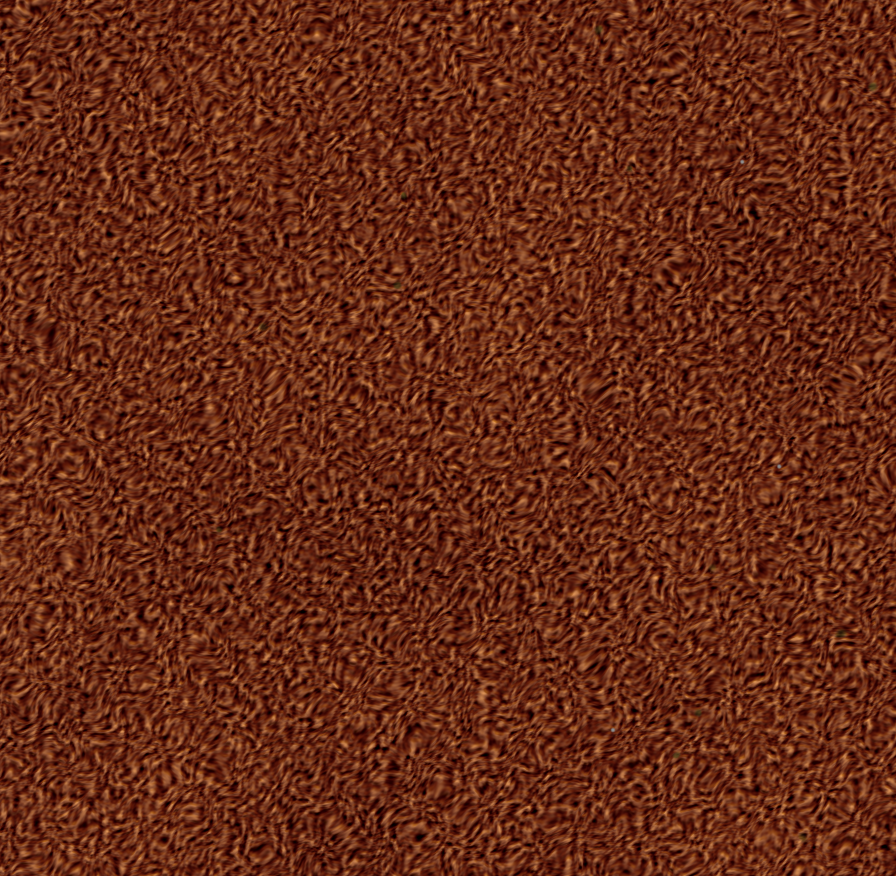
Write a Shadertoy shader that draws this texture.

```glsl
// Fine rust-brown grain, like pebbled leather or oxidised metal.
// Stretched, warped gradient noise sets the tone; a shifted copy fades the
// colour from saturated rust to chalky tan. A few small specks lie on top.

#define GRAIN_CELLS vec2(120.0, 172.0) // grain cells per canvas height
#define GRAIN_SLANT 0.22               // upward tilt of the grain
#define WARP_AMOUNT 0.014              // bending of the grain rows
#define FINE_AMOUNT 0.5                // weight of the finest grain
#define CONTRAST 4.2
#define MOTTLE 0.45                    // strength of broad light and dark areas
#define CHALK_SHARE 0.41               // average share of chalky colour
#define SPECK_COUNT 12
#define SPECK_RADIUS 0.009
#define CHIP_RADIUS 0.0035

const vec3 RUST_DARK   = vec3(0.22, 0.02, 0.01);
const vec3 RUST_MID    = vec3(0.36, 0.09, 0.03);
const vec3 RUST_LIGHT  = vec3(0.48, 0.20, 0.06);
const vec3 CHALK_DARK  = vec3(0.32, 0.13, 0.06);
const vec3 CHALK_MID   = vec3(0.48, 0.25, 0.16);
const vec3 CHALK_LIGHT = vec3(0.61, 0.36, 0.22);
const vec3 MOSS        = vec3(0.20, 0.18, 0.06);
const vec3 CHIP        = vec3(0.58, 0.62, 0.64);

// Integer hash: two values from 0 to 1 per lattice point
vec2 hash2(ivec2 cell) {
    uvec2 v = uvec2(cell) * 1664525u + 1013904223u;
    v.x += v.y * 1664525u;
    v.y += v.x * 1664525u;
    v ^= v >> 16u;
    v.x += v.y * 1664525u;
    v.y += v.x * 1664525u;
    v ^= v >> 16u;
    return vec2(v & 65535u) / 65535.0;
}

float cornerSlope(ivec2 cell, vec2 offset) {
    return dot(hash2(cell) * 2.0 - 1.0, offset);
}

float gradientNoise(vec2 p) {
    ivec2 i = ivec2(floor(p));
    vec2 f = fract(p);
    vec2 u = f * f * f * (f * (f * 6.0 - 15.0) + 10.0);
    float low = mix(cornerSlope(i, f),
                    cornerSlope(i + ivec2(1, 0), f - vec2(1, 0)), u.x);
    float high = mix(cornerSlope(i + ivec2(0, 1), f - vec2(0, 1)),
                     cornerSlope(i + ivec2(1, 1), f - vec2(1, 1)), u.x);
    return mix(low, high, u.y);
}

// Coarse worm-like grain plus a turned, finer layer
float grain(vec2 p) {
    vec2 fine = mat2(0.8, 0.6, -0.6, 0.8) * p * 1.7 + 37.3;
    return gradientNoise(p) + FINE_AMOUNT * gradientNoise(fine);
}

// Three-colour ramp for tone -1, 0, 1, continued beyond both ends
vec3 ramp(vec3 dark, vec3 mid, vec3 light, float tone) {
    return mid + (light - mid) * max(tone, 0.0) + (mid - dark) * min(tone, 0.0);
}

void mainImage(out vec4 fragColor, in vec2 fragCoord) {
    vec2 uv = fragCoord / iResolution.y;
    float aspect = iResolution.x / iResolution.y;

    // Bent and slanted grain coordinates
    vec2 warp = vec2(gradientNoise(uv * 25.0 + 11.0),
                     gradientNoise(uv * 25.0 + 71.0));
    vec2 p = uv + WARP_AMOUNT * warp;
    p.y -= GRAIN_SLANT * p.x;
    p = p * GRAIN_CELLS + 200.0;

    // Tone and chalkiness
    float broad = gradientNoise(uv * 4.0 + 5.0) + 0.6 * gradientNoise(uv * 13.0 + 9.0);
    float tone = CONTRAST * grain(p) + MOTTLE * broad;
    float leftFade = 0.08 * smoothstep(0.2, 0.0, uv.x);
    float chalk = CHALK_SHARE + leftFade + 2.3 * grain(p + vec2(0.15, 0.5));
    vec3 color = mix(ramp(RUST_DARK, RUST_MID, RUST_LIGHT, tone),
                     ramp(CHALK_DARK, CHALK_MID, CHALK_LIGHT, tone),
                     smoothstep(-0.1, 1.1, chalk));

    // Scattered mossy specks, every fourth one with a tiny pale chip
    for (int i = 0; i < SPECK_COUNT; i++) {
        vec2 center = hash2(ivec2(i, 913)) * vec2(aspect, 1.0);
        vec2 traits = hash2(ivec2(i, 377));
        float radius = SPECK_RADIUS * mix(0.5, 1.0, traits.x);
        float dist = length(uv - center) + 0.004 * grain(p * 0.6);
        float moss = smoothstep(radius, 0.2 * radius, dist);
        color = mix(color, MOSS * (1.0 + 0.3 * tone), moss * mix(0.4, 0.8, traits.y));
        if (i % 4 == 0) {
            vec2 chipCenter = hash2(ivec2(i, 541)) * vec2(aspect, 1.0);
            float chip = smoothstep(CHIP_RADIUS, 0.2 * CHIP_RADIUS, length(uv - chipCenter));
            color = mix(color, CHIP, 0.85 * chip);
        }
    }

    fragColor = vec4(clamp(color, 0.0, 1.0), 1.0);
}
```
